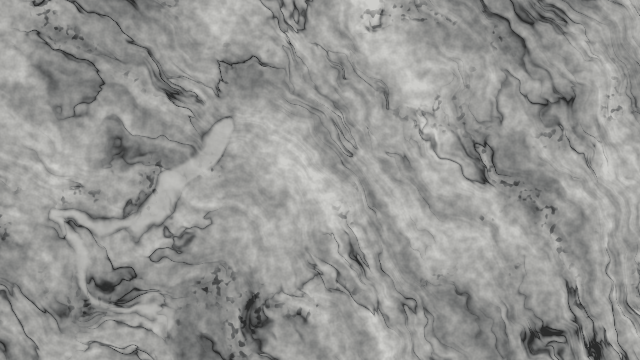
A WebGL 2 fragment shader for this texture:

```glsl
#version 300 es
precision highp float;

uniform vec2 u_resolution;
out vec4 fragColor;

const float BASE_TONE = 0.625;
const float BAND_GAIN = 0.16;
const float CLOUD_GAIN = 0.10;
const float FIBRE_GAIN = 0.13;
const float GRAIN_GAIN = 0.10;
const float WARP = 0.15;
const float VEIN_WIDTH = 0.030;
const float VEIN_DEPTH = 0.33;
const float SHADE_WIDTH = 0.13;
const float SHADE_DEPTH = 0.13;
const float FLECK_DEPTH = 0.22;
const float RIBBON_TONE = 0.72;
const vec3 DARK_TINT = vec3(0.990, 1.005, 1.005);
const vec3 LIGHT_TINT = vec3(1.003, 1.003, 0.988);

// Pseudo-random unit gradient for a lattice cell
vec2 cellGradient(vec2 cell) {
    uvec2 k = uvec2(ivec2(cell) + 32768);
    uint h = k.x * 1597334677u ^ k.y * 3812015801u;
    h = (h ^ (h >> 15)) * 2246822519u;
    h ^= h >> 13;
    float a = float(h & 65535u) * 6.28319 / 65536.0;
    return vec2(cos(a), sin(a));
}

float gradientNoise(vec2 p) {
    vec2 i = floor(p), f = p - i;
    vec2 u = f * f * f * (f * (f * 6.0 - 15.0) + 10.0);
    vec2 e = vec2(1.0, 0.0);
    float a = dot(cellGradient(i), f);
    float b = dot(cellGradient(i + e.xy), f - e.xy);
    float c = dot(cellGradient(i + e.yx), f - e.yx);
    float d = dot(cellGradient(i + e.xx), f - e.xx);
    return mix(mix(a, b, u.x), mix(c, d, u.x), u.y);
}

float fbm(vec2 p, int octaves) {
    float sum = 0.0, amp = 1.0;
    for (int i = 0; i < octaves; i++) {
        sum += amp * gradientNoise(p);
        p = p * 2.03 + vec2(17.3, 9.1);
        amp *= 0.52;
    }
    return sum;
}

// Along and across coordinates of a flow that steepens to the right
vec2 flowCoords(vec2 p) {
    float across = p.y + 0.45 * p.x + 0.32 * p.x * p.x;
    return vec2(0.75 * p.x - 0.6 * p.y, across / 1.35);
}

float segmentDistance(vec2 p, vec2 a, vec2 b) {
    vec2 ab = b - a;
    float t = clamp(dot(p - a, ab) / dot(ab, ab), 0.0, 1.0);
    return length(p - a - ab * t);
}

// Signed distance to the pale ribbon with one broad arm and two thin ones
float ribbonDistance(vec2 p) {
    const vec2 head = vec2(0.61, 0.63), elbow = vec2(0.36, 0.43);
    const vec2 corner = vec2(0.10, 0.43), tail = vec2(0.47, 0.09);
    float d = segmentDistance(p, head, elbow) - 0.038;
    d = min(d, segmentDistance(p, elbow, corner) - 0.013);
    return min(d, segmentDistance(p, corner, tail) - 0.010);
}

void main() {
    vec2 p = gl_FragCoord.xy / u_resolution.y;
    vec2 turbulence = vec2(fbm(p * 1.8 + 3.7, 5), fbm(p * 1.8 + 41.2, 5));
    vec2 w = p + WARP * turbulence;
    vec2 flow = flowCoords(w);

    // Stone body: broad bands, clouds, fibres and grain
    float tone = BASE_TONE;
    tone += BAND_GAIN * fbm(flow * vec2(1.3, 5.0), 5);
    tone += CLOUD_GAIN * fbm(w * 4.5 + 11.0, 5);
    tone += FIBRE_GAIN * fbm(flow * vec2(6.0, 24.0) + 5.0, 3);
    tone += GRAIN_GAIN * fbm(p * 36.0, 3);

    // Pale stream with a crusty margin
    float stream = w.x + 0.62 * w.y - 1.63;
    tone += 0.08 * exp(-pow(stream / 0.05, 2.0));
    float crust = exp(-pow((stream - 0.08) / 0.025, 2.0));
    crust *= smoothstep(-0.1, 0.3, gradientNoise(p * 3.0 + 8.0));

    // Dark veins, each shaded on one side
    for (int i = 0; i < 3; i++) {
        float k = float(i);
        float v = fbm(flow * vec2(0.9, 2.6) * (1.0 + 0.8 * k) + 19.7 * k + 2.3, 5);
        float mask = smoothstep(-0.05, 0.42, fbm(w * 2.3 + 7.3 * k + 30.0, 4));
        float line = exp(-abs(v) / VEIN_WIDTH);
        float shade = smoothstep(-0.02, 0.02, v) * exp(-abs(v) / SHADE_WIDTH);
        tone -= mask * (VEIN_DEPTH * line + SHADE_DEPTH * shade);
    }

    // Clustered mineral flecks
    float cluster = smoothstep(0.2, 0.55, fbm(w * 5.0 + 63.0, 3)) + crust;
    float fleck = smoothstep(0.08, 0.4, fbm(p * 44.0 + 21.0, 2));
    tone -= FLECK_DEPTH * min(cluster, 1.0) * fleck;

    // Ribbon with broken dark edges
    float d = ribbonDistance(w + 0.012 * fbm(p * 9.0 + 4.0, 4));
    float inside = smoothstep(0.008, -0.008, d);
    float broken = smoothstep(-0.25, 0.3, fbm(p * 6.0 + 52.0, 3));
    tone = mix(tone, RIBBON_TONE + 0.25 * (tone - BASE_TONE), 0.85 * inside);
    tone -= 0.26 * broken * exp(-abs(d - 0.009) / 0.006);

    tone = clamp(tone, 0.17, 0.80);
    vec3 tint = mix(DARK_TINT, LIGHT_TINT, smoothstep(0.35, 0.65, tone));
    fragColor = vec4(tone * tint, 1.0);
}
```
